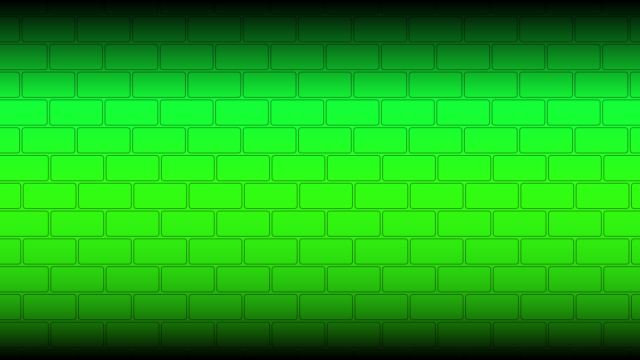
Write a Shadertoy shader that draws this pattern.

```glsl
// Green brick wall in running bond, lit by a vertical glow that fades to black.
// Each brick is a thin rounded-box outline from a distance function; the
// colour shifts from spring green above to lime below.

#define ROW_HEIGHT   0.0772   // in canvas heights
#define BRICK_WIDTH  0.1536   // in canvas heights
#define WALL_BASE    0.0312   // height of the lowest full seam
#define BOND_PHASE   0.897    // seam position of even rows, in bricks
#define UPPER_SHIFT  0.021    // left shift of the upper courses, in bricks
#define UPPER_ROW    7.0      // first shifted course
#define SEAM_INSET   0.045    // outline inset, in row heights
#define CORNER       0.10     // corner radius, in row heights
#define LINE_HALF    0.019    // half line width, in row heights
#define LINE_DEPTH   0.32     // darkening of the outline

float roundedBox(vec2 p, vec2 halfSize, float radius) {
    vec2 q = abs(p) - halfSize + radius;
    return length(max(q, 0.0)) + min(max(q.x, q.y), 0.0) - radius;
}

// Coverage of the brick outline, 0 to 1
float brickOutline(vec2 p, float pixel) {
    float course = (p.y - WALL_BASE) / ROW_HEIGHT;
    float row = floor(course);
    float phase = BOND_PHASE + 0.5 * mod(row, 2.0)
                - UPPER_SHIFT * step(UPPER_ROW, row);

    // Brick-centred position, measured in row heights
    vec2 size = vec2(BRICK_WIDTH / ROW_HEIGHT, 1.0);
    vec2 cell = vec2(fract(p.x / BRICK_WIDTH - phase), course - row);
    vec2 local = (cell - 0.5) * size;

    float d = abs(roundedBox(local, 0.5 * size - SEAM_INSET, CORNER));
    float blur = 0.5 * pixel / ROW_HEIGHT;
    return clamp((LINE_HALF - d) / (2.0 * blur) + 0.5, 0.0, 1.0)
         * min(1.0, LINE_HALF / blur);
}

// Straight ramp from the top edge, soft shoulder from the bottom edge
float wallLight(float y) {
    float top = min(1.0, 3.5 * (1.0 - y));
    float bottom = min(1.0, 1.02 * tanh(4.6 * max(y - 0.004, 0.0)));
    return top * bottom;
}

vec3 wallColour(float y) {
    vec3 lime = vec3(0.20, 1.0, 0.065);
    vec3 spring = vec3(0.075, 1.0, 0.22);
    return mix(lime, spring, smoothstep(0.42, 0.74, y));
}

void mainImage(out vec4 fragColor, in vec2 fragCoord) {
    vec2 p = fragCoord / iResolution.y;
    float outline = brickOutline(p, 1.0 / iResolution.y);
    vec3 colour = wallColour(p.y) * wallLight(p.y);
    fragColor = vec4(colour * (1.0 - LINE_DEPTH * outline), 1.0);
}
```
